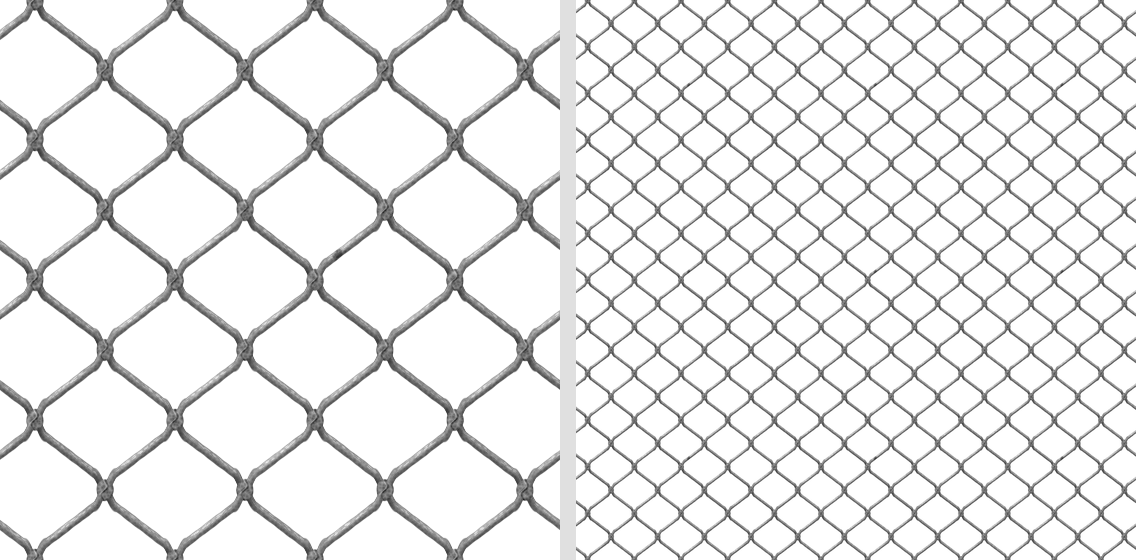
Left, the tile; right, the same tile 3 across and 3 down.
Give the GLSL for this pattern, as a three.js fragment shader.

```glsl
#define REPEATS 4.0
#define HALF_WIDTH 0.0285
#define BEND 0.06
#define KNOT_SIZE vec2(0.061, 0.077)
#define BACKGROUND vec3(1.0)
#define SHADOW 0.33
#define STEEL 0.47
#define BRIGHT 0.73
#define GLINT 0.88
#define SMUDGE_AT vec2(0.605, 0.545)
#define GRAIN_CELLS 160.0

varying vec2 vUv;

vec2 hash2(vec2 c) {
  vec2 k = vec2(dot(c, vec2(127.1, 311.7)), dot(c, vec2(269.5, 183.3)));
  return fract(sin(k) * 43758.5);
}

// Distance to the nearest scattered point, wrapping after period cells
float cellular(vec2 c, float period) {
  vec2 cell = floor(c), f = fract(c);
  float nearest = 2.0;
  for (int j = -1; j <= 1; j++) {
    for (int i = -1; i <= 1; i++) {
      vec2 o = vec2(float(i), float(j));
      nearest = min(nearest, length(o + hash2(mod(cell + o, period)) - f));
    }
  }
  return nearest;
}

// Vertical sway that makes the wire steeper where it hooks into a knot
float sway(float x) {
  float s = 0.5 * fract(2.0 * x);
  return BEND * (1.0 - 4.0 * s) * smoothstep(0.0, 0.08, min(s, 0.5 - s));
}

// Wire rising (dir = 1) or falling (dir = -1): x is shade, y is coverage
vec2 wire(vec2 p, float dir, float grain, float aa) {
  float h = p.y - dir * (p.x + sway(p.x));
  float row = floor(h + 0.5);
  float slope = 1.0 + (sway(p.x + 0.002) - sway(p.x - 0.002)) / 0.004;
  float d = (h - row) * inversesqrt(1.0 + slope * slope);
  float t = fract(2.0 * p.x);
  vec2 id = vec2(mod(floor(2.0 * p.x), 8.0), mod(row, 4.0) + 4.0 * step(dir, 0.0));
  float phase = 6.283 * hash2(id).x;

  // Slightly uneven outline
  float wobble = sin(t * 19.0 + phase) + 0.6 * sin(t * 43.0 + 2.0 * phase);
  float halfWidth = HALF_WIDTH + 0.001 * wobble;
  float a = d / halfWidth;

  // Round body lit from above, with hammered streaks
  float streak = cellular(vec2(t * 13.0, a * 1.6) + id * 20.0, 256.0);
  float rising = step(0.0, dir);
  float along = smoothstep(0.08, 0.32, t) * (1.0 - smoothstep(0.5, 0.95, t));
  float lit = smoothstep(-0.75, 0.45, a + 0.35 * (streak - 0.5));
  float top = mix(STEEL + 0.1, BRIGHT, along * rising);
  float shade = mix(SHADOW + 0.04, top, lit);
  float ridge = smoothstep(-0.1, 0.35, a) * (1.0 - smoothstep(0.65, 1.0, a));
  float glint = ridge * smoothstep(0.5, 0.2, streak) * mix(0.55, 0.25 + along, rising);
  shade = mix(shade, GLINT, 0.75 * glint);
  shade -= 0.1 * smoothstep(0.7, 1.0, a);
  shade += 0.12 * (grain - 0.45) + 0.04 * (hash2(id).y - 0.5);
  return vec2(shade, smoothstep(aa, -aa, abs(d) - halfWidth));
}

// Offset from the nearest knot of the staggered lattice
vec2 toKnot(vec2 p) {
  vec2 a = fract(p + 0.5) - 0.5;
  vec2 b = fract(p) - 0.5;
  return dot(a, a) < dot(b, b) ? a : b;
}

// Two interlocked hooks, parted by an S-shaped crease
float knotShade(vec2 q, float r, float seed, float grain) {
  float crease = q.x - 0.016 * sin(q.y * 55.0 + 0.5 * seed) - 0.25 * q.y;
  float shade = STEEL - 0.05 + 0.1 * smoothstep(0.2, 0.65, r);
  shade -= 0.16 * smoothstep(0.7, 1.0, r);
  shade += 0.9 * dot(q, vec2(-0.6, 0.8));
  shade -= 0.17 * smoothstep(0.012, 0.0, abs(crease));
  shade += 0.13 * smoothstep(0.009, 0.0, abs(crease + 0.014));
  return shade + 0.26 * (grain - 0.45);
}

void main() {
  vec2 p = vUv * REPEATS - vec2(0.25, 0.0);
  float aa = 0.75 * fwidth(vUv.x) * REPEATS;
  float grain = cellular(vUv * GRAIN_CELLS, GRAIN_CELLS);

  vec2 q = toKnot(p);
  float seed = hash2(mod(floor(2.0 * (p - q) + 0.5), 8.0)).x;
  float angle = atan(q.y, q.x);
  float r = length(q / KNOT_SIZE) + 0.025 * sin(3.0 * angle + 6.283 * seed);

  vec2 back = wire(p, -1.0, grain, aa);
  vec2 front = wire(p, 1.0, grain, aa);
  back.x *= mix(0.68, 1.0, smoothstep(1.0, 2.4, r));

  // Dark worn patch on a single wire
  vec2 w = vUv - SMUDGE_AT;
  vec2 patchPos = vec2(w.x + w.y, w.y - w.x) / vec2(0.022, 0.016);
  front.x *= 1.0 - 0.45 * smoothstep(1.1, 0.3, length(patchPos) + 0.5 * (grain - 0.4));

  // Layers: falling wires, knots, then rising wires fading into their hooks
  vec3 color = mix(BACKGROUND, vec3(back.x), back.y);
  float knotMask = smoothstep(aa, -aa, (r - 1.0) * KNOT_SIZE.x);
  color = mix(color, vec3(knotShade(q, r, seed, grain)), knotMask);
  float over = front.y * mix(1.0, smoothstep(0.65, 1.0, r), knotMask);
  color = mix(color, vec3(front.x), over);
  gl_FragColor = vec4(clamp(color, 0.0, 1.0), 1.0);
}
```
